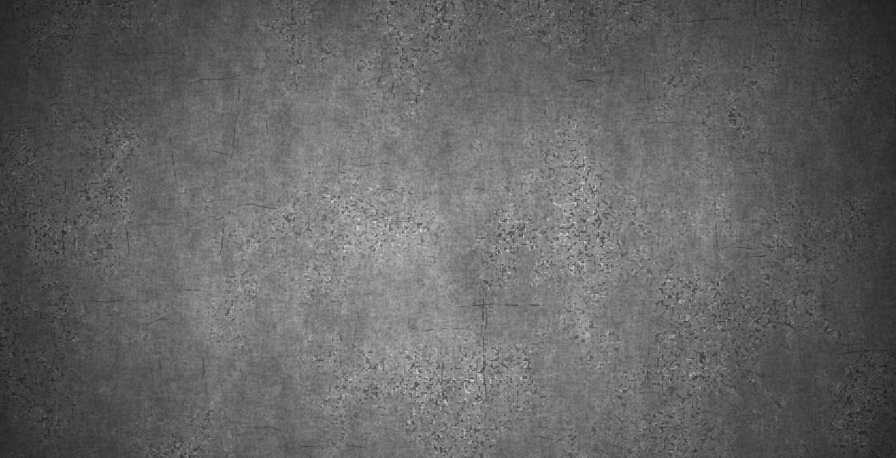
A Shadertoy shader for this texture:

```glsl
// Worn grey concrete: a soft off-centre vignette with broad stains, covered by
// layered value noise for mottling, woven streaks, fine pits and pale flecks,
// then hairline scratches scattered along both axes.

float hash(vec2 p) {
    vec3 q = fract(p.xyx * vec3(0.1031, 0.1030, 0.0973));
    q += dot(q, q.yzx + 33.33);
    return fract((q.x + q.y) * q.z);
}

float noise(vec2 p) {
    vec2 cell = floor(p), f = fract(p);
    f = f * f * (3.0 - 2.0 * f);
    return mix(mix(hash(cell), hash(cell + vec2(1, 0)), f.x),
               mix(hash(cell + vec2(0, 1)), hash(cell + vec2(1, 1)), f.x), f.y);
}

float fbm(vec2 p) {
    float sum = 0.0, weight = 0.5;
    for (int i = 0; i < 5; i++) {
        sum += weight * noise(p);
        p = mat2(1.6, 1.2, -1.2, 1.6) * p + 17.3;
        weight *= 0.55;
    }
    return sum / 1.055;
}

// Each stain: centre x, centre y, radius, brightness change
const vec4 stains[12] = vec4[12](
    vec4(1.07, 0.40, 0.10, -0.08), vec4(1.29, 0.90, 0.15, -0.05),
    vec4(1.01, 0.82, 0.13, -0.04), vec4(0.15, 0.21, 0.20, -0.04),
    vec4(0.30, 0.85, 0.15, -0.03), vec4(1.62, 0.21, 0.16, -0.04),
    vec4(1.75, 0.58, 0.14, -0.03), vec4(0.88, 0.45, 0.11, 0.04),
    vec4(1.52, 0.54, 0.14, 0.05), vec4(0.38, 0.36, 0.18, 0.04),
    vec4(0.89, 0.25, 0.12, 0.03), vec4(0.61, 0.67, 0.16, 0.03));

float stainTone(vec2 p) {
    float tone = 0.0;
    for (int i = 0; i < 12; i++) {
        vec2 d = (p - stains[i].xy) / stains[i].z;
        tone += stains[i].w * exp(-dot(d, d));
    }
    return tone;
}

// Broken hairline running along x from the start point
float hairline(vec2 d, float len, float seed, float pixel) {
    float bend = 0.012 * (noise(vec2(d.x * 25.0, seed)) - 0.5);
    float width = max(0.0012, 0.6 * pixel);
    float line = 1.0 - smoothstep(0.0, 2.0 * width, abs(d.y - bend));
    float ends = smoothstep(0.0, 0.02, d.x) * (1.0 - smoothstep(len - 0.02, len, d.x));
    return line * ends * smoothstep(0.25, 0.65, noise(vec2(d.x * 70.0, seed + 9.0)));
}

float scratches(vec2 p, float aspect, float pixel) {
    float ink = 0.0;
    for (int i = 0; i < 90; i++) {
        float k = float(i) + 1.0;
        vec2 start = vec2(hash(vec2(k, 3.1)) * aspect, hash(vec2(k, 7.7)));
        vec2 d = p - start;
        d = i % 2 == 0 ? d : d.yx;
        d.y -= d.x * 0.5 * (hash(vec2(k, 5.3)) - 0.5) * hash(vec2(k, 8.9));
        float len = 0.06 + 0.14 * hash(vec2(k, 11.9));
        ink = max(ink, hairline(d, len, k * 3.7, pixel) * (0.3 + 0.6 * hash(vec2(k, 2.3))));
    }
    // The long vertical crack below the middle
    return max(ink, hairline((p - vec2(1.057, 0.10)).yx, 0.24, 31.0, pixel));
}

void mainImage(out vec4 fragColor, in vec2 fragCoord) {
    vec2 uv = fragCoord / iResolution.xy;
    float aspect = iResolution.x / iResolution.y;
    vec2 p = vec2(uv.x * aspect, uv.y);

    // Vignette and broad clouding
    vec2 offset = uv - vec2(0.49, 0.44);
    vec2 falloff = 1.0 - vec2(2.4, 1.15) * offset * offset;
    float light = falloff.x * falloff.y;
    vec2 warped = p + 0.05 * (vec2(noise(p * 14.0), noise(p * 14.0 + 40.0)) - 0.5);
    float stain = stainTone(warped);
    float tone = 0.565 * light + stain * (0.4 + 0.6 * light);

    // Mottling: soft clouds, rain-like vertical runs and small patches
    float cloud = fbm(p * vec2(8.0, 6.0) + 4.0) - 0.5;
    float runs = fbm(p * vec2(26.0, 6.0) + 50.0) - 0.5;
    float patches = fbm(p * vec2(40.0, 34.0) + 90.0) - 0.5;
    tone *= 1.0 + 0.24 * cloud + 0.20 * runs + 0.22 * patches;

    // Woven streaks and fine grain
    float weave = noise(p * vec2(60.0, 250.0)) + noise(p * vec2(250.0, 45.0) + 60.0) - 1.0;
    float grain = noise(p * 262.0 + 0.5) - 0.5;
    tone *= 1.0 + 0.10 * weave + 0.17 * grain;

    // Fine pits gather where the surface is worn, with pale flecks among them
    float wear = smoothstep(0.35, 0.80, 0.5 + cloud + 0.5 * patches - 2.0 * stain);
    float pits = smoothstep(0.55, 0.95, noise(p * vec2(215.0, 225.0) + 75.0));
    float flecks = smoothstep(0.72, 0.98, noise(p * 210.0 + 110.0));
    tone *= 1.0 - pits * (0.08 + 0.34 * wear);
    tone += 0.20 * flecks * light * (0.2 + wear);

    // Hairline scratches
    tone *= 1.0 - 0.38 * scratches(p, aspect, 1.0 / iResolution.y);

    fragColor = vec4(vec3(clamp(tone, 0.0, 1.0)), 1.0);
}
```
